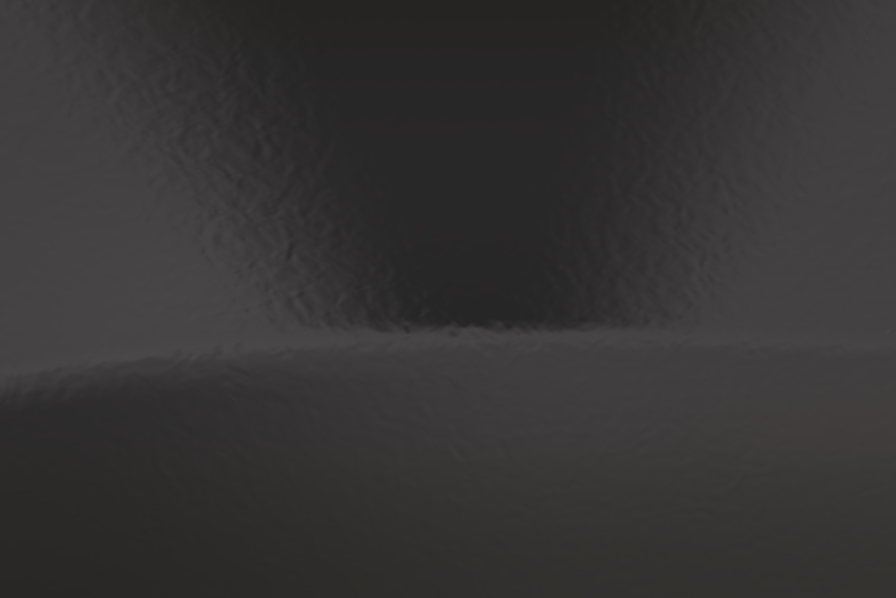
A Shadertoy shader for this texture:

```glsl
const vec3 WARM_BLACK = vec3(1.03, 1.0, 0.95);
const vec3 COOL_GREY = vec3(1.02, 0.99, 1.005);
const float SHADOW_TONE = 0.148;
const float SHEEN_TONE = 0.258;
const float RIDGE_Y = 0.437;
const float RIDGE_DROP = 0.064;
const vec2 GRAIN_SCALE = vec2(62.0, 74.0);
const vec2 GRAIN_BEND = vec2(0.052, 0.011);
const float RELIEF = 0.0055;
const float FLECK = 0.022;

float hash(vec2 p) {
    return fract(sin(dot(p, vec2(127.1, 311.7))) * 43758.5453);
}

float noise(vec2 p) {
    vec2 cell = floor(p), f = fract(p);
    f = f * f * (3.0 - 2.0 * f);
    float low = mix(hash(cell), hash(cell + vec2(1, 0)), f.x);
    float high = mix(hash(cell + vec2(0, 1)), hash(cell + vec2(1, 1)), f.x);
    return mix(low, high, f.y);
}

// Pebbled surface height, with a gentle warp to break up the lattice
float grainHeight(vec2 p) {
    vec2 q = p * GRAIN_SCALE;
    q += 1.2 * vec2(noise(q * 0.35), noise(q * 0.35 + 19.0));
    q = mat2(0.9, 0.44, -0.44, 0.9) * q;
    return 0.72 * noise(q) + 0.28 * noise(q * 1.9 + 7.0);
}

vec2 grainSlope(vec2 p) {
    vec2 e = 0.25 / GRAIN_SCALE;
    float dx = grainHeight(p + vec2(e.x, 0)) - grainHeight(p - vec2(e.x, 0));
    float dy = grainHeight(p + vec2(0, e.y)) - grainHeight(p - vec2(0, e.y));
    return vec2(dx, dy) / 0.5;
}

float ridgeHeight(float x) {
    return RIDGE_Y - RIDGE_DROP * exp(-5.0 * max(x, 0.0)) - 0.012 * smoothstep(0.7, 1.0, x);
}

// Upper wall: soft sheen on both sides of a funnel-shaped shadow
float wallTone(vec2 uv) {
    float rise = clamp((uv.y - 0.45) / 0.55, 0.0, 1.0);
    float leftEdge = mix(0.395, 0.145, rise);
    float rightEdge = mix(0.69, 0.85, rise);
    float leftSoft = mix(0.12, 0.19, rise);
    float rightSoft = mix(0.13, 0.20, rise);
    float shadow = smoothstep(leftEdge - leftSoft, leftEdge + leftSoft, uv.x)
                 * smoothstep(rightEdge + rightSoft, rightEdge - rightSoft, uv.x);
    shadow *= smoothstep(0.437, 0.467, uv.y);
    vec2 glow = (uv - vec2(0.2, 0.5)) / vec2(0.2, 0.22);
    float sheen = SHEEN_TONE + 0.016 * exp(-dot(glow, glow)) - 0.012 * rise;
    float dark = SHADOW_TONE + 0.014 * sin(3.14159 * rise) - 0.008 * rise;
    return mix(sheen, dark, shadow);
}

// Lower slope: fades downward and falls into shade on the left
float floorTone(vec2 uv, float ridge) {
    float depth = clamp((ridge - uv.y) / ridge, 0.0, 1.0);
    float lit = mix(0.247, mix(0.178, 0.2, uv.x), smoothstep(0.1, 1.0, depth));
    float shade = mix(0.176, 0.153, depth);
    float leftShade = smoothstep(0.68, 0.0, uv.x) * smoothstep(0.0, 0.2, depth);
    return mix(lit, shade, leftShade);
}

float surfaceTone(vec2 uv) {
    float ridge = ridgeHeight(uv.x);
    float above = smoothstep(ridge - 0.018, ridge + 0.006, uv.y);
    float tone = mix(floorTone(uv, ridge), wallTone(uv), above);
    float band = (uv.y - ridge + 0.002) / 0.014;
    return tone + 0.012 * exp(-band * band);
}

void mainImage(out vec4 fragColor, in vec2 fragCoord) {
    vec2 uv = fragCoord / iResolution.xy;
    vec2 p = fragCoord / iResolution.y;

    // The grain bends the reflected light
    vec2 slope = grainSlope(p);
    float patches = 0.55 + 0.8 * noise(p * 5.0);
    float tone = surfaceTone(uv + slope * GRAIN_BEND * patches);

    // Faint direct relief, and glints toward the right wall
    float lit = smoothstep(0.14, 0.25, tone);
    tone += RELIEF * dot(slope, vec2(-0.45, 0.9)) * mix(0.3, 1.0, lit) * patches;
    float glint = smoothstep(0.75, 1.3, dot(slope, vec2(-0.6, 0.8)));
    tone += FLECK * glint * smoothstep(0.62, 1.0, uv.x) * smoothstep(0.25, 0.5, uv.y);

    // Cool sheen, warm shade along the bottom and the top
    float warmth = max(smoothstep(0.36, 0.05, uv.y), 0.7 * smoothstep(0.85, 1.0, uv.y) * (1.0 - lit));
    vec3 color = tone * mix(COOL_GREY, WARM_BLACK, warmth);
    vec2 blush = (uv - vec2(0.95, 0.29)) / vec2(0.16, 0.06);
    color += vec3(0.012, 0.002, 0.0) * exp(-dot(blush, blush));
    fragColor = vec4(color, 1.0);
}
```
